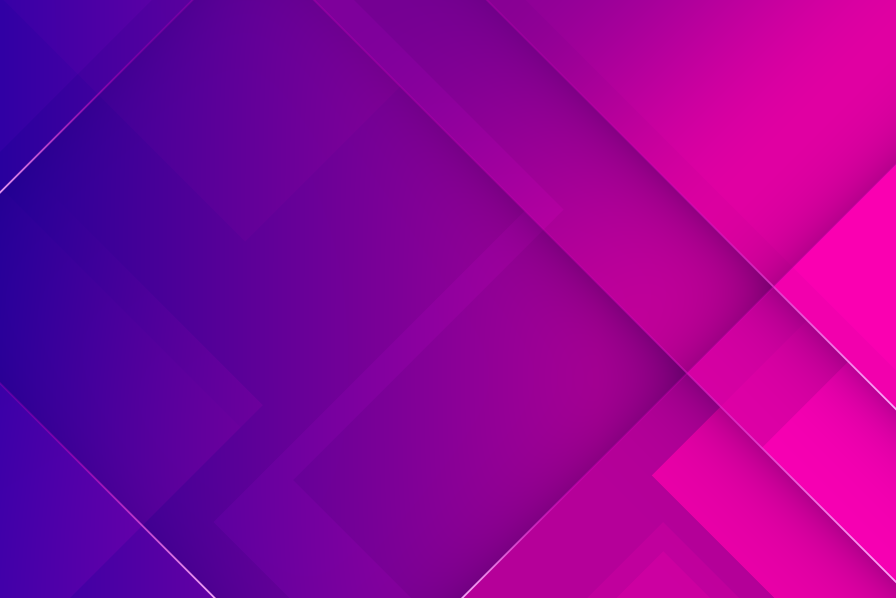
Give the GLSL for this background, as a Shadertoy shader.

```glsl
// Diagonal translucent panels with soft shadows and glowing edges, from indigo to hot pink.

// Antialiased step: 1 where d > 0
float inside(float d) {
    float blur = 0.8 / iResolution.y;
    return smoothstep(-blur, blur, d);
}

// Coverage of the band lo < x < hi
float band(float x, float lo, float hi) {
    return inside(x - lo) * inside(hi - x);
}

// Darkening that fades with the distance from a panel edge and spares some blue
vec3 shadow(float d, float strength) {
    return 1.0 - strength * vec3(1.0, 1.0, 0.7) * inside(d) * exp(-max(d, 0.0) / 0.07);
}

// Thin bright edge: magenta where dim, nearly white where strong
vec3 addEdge(vec3 color, float d, float glow) {
    float width = max(0.0036, 1.5 / iResolution.y);
    float line = 1.0 - smoothstep(0.2 * width, width, abs(d));
    vec3 tint = mix(vec3(0.85, 0.0, 0.75), vec3(1.0, 0.7, 1.0), glow * glow);
    return mix(color, tint, line * (0.25 + 0.65 * glow));
}

void mainImage(out vec4 fragColor, in vec2 fragCoord) {
    vec2 p = fragCoord / iResolution.y;
    p.y = 1.0 - p.y;
    float u = p.x + p.y; // constant along rising diagonals
    float v = p.x - p.y; // constant along falling diagonals

    // Horizontal base gradient
    vec3 color = mix(vec3(0.14, 0.0, 0.6), vec3(0.67, 0.0, 0.59), clamp(p.x, 0.0, 1.0));

    // Faint squares over the base
    color += vec3(0.025, 0.0, 0.005) * inside(0.814 - u) * inside(v - 0.006);
    color += vec3(0.05, 0.0, 0.015) * inside(1.117 - u) * inside(-0.238 - v)
           * smoothstep(0.3, 1.1, u);
    color += vec3(0.015, 0.0, 0.005) * inside(1.117 - u) * inside(-0.3125 - v);

    // Lower left and upper left corners
    color += vec3(0.055, 0.0, 0.045) * inside(-0.641 - v);
    color += vec3(0.02, 0.0, 0.02) * inside(0.322 - u);
    color += vec3(0.03, 0.0, 0.025) * inside(0.254 - u);

    // Upper right panels
    vec3 middlePanel = mix(vec3(0.46, 0.0, 0.58), vec3(0.78, 0.0, 0.61), smoothstep(0.6, 1.75, u));
    vec3 topPanel = mix(vec3(0.53, 0.0, 0.58), vec3(0.87, 0.0, 0.63), smoothstep(0.8, 1.6, u));
    topPanel += vec3(0.02, 0.0, 0.01) * inside(v - 0.879);
    color = mix(color, middlePanel, inside(v - 0.525));
    color = mix(color, topPanel, inside(v - 0.814));

    // Lower right panel, brighter across each falling edge
    vec3 corner = vec3(0.71, 0.0, 0.6);
    corner = mix(corner, vec3(0.92, 0.0, 0.66), inside(u - 1.885) * inside(v - 0.295));
    vec3 cornerMiddle = vec3(0.84, 0.0, 0.64) + vec3(0.03, 0.0, 0.01) * inside(u - 1.885)
                      + vec3(0.1, 0.0, 0.05) * inside(u - 2.023);
    corner = mix(corner, cornerMiddle, inside(v - 0.525));
    corner = mix(corner, vec3(0.95, 0.0, 0.68), inside(v - 0.814));
    corner += vec3(0.03, 0.0, 0.015) * inside(v - 0.879);
    corner += vec3(0.045, 0.0, 0.015) * inside(u - 1.982) * inside(0.236 - v);
    corner += vec3(0.045, 0.0, 0.015) * inside(u - 2.031) * inside(0.1875 - v);
    color = mix(color, corner, inside(u - 1.773));

    // Translucent frame: left arm, long rising arm and upper arm
    float frame = max(band(u, 1.23, 1.293) * band(v, -0.516, 0.592),
                      band(v, -0.516, -0.3125) * inside(u - 1.23));
    frame = max(frame, band(v, 0.525, 0.592) * inside(1.293 - u));
    color += vec3(0.035, 0.0, 0.03) * frame * inside(1.773 - u);

    // Soft shadows beside the main edges
    float depth = smoothstep(0.5, 1.6, u);
    color *= shadow(0.814 - v, 0.08 + 0.17 * depth);
    color *= shadow(0.525 - v, 0.08 + 0.17 * depth);
    color *= shadow(1.773 - u, 0.2);
    color *= shadow(u - 0.322, 0.07);
    color *= shadow(v + 0.641, 0.07);

    // Glowing edges
    color = addEdge(color, v - 0.814, smoothstep(1.1, 2.2, u));
    color = addEdge(color, v - 0.525, smoothstep(1.2, 2.5, u));
    color = addEdge(color, v + 0.641, smoothstep(0.6, 1.4, u));
    color = addEdge(color, u - 0.322, smoothstep(0.25, -0.4, v));
    color = addEdge(color, u - 1.773, smoothstep(0.35, -0.25, v));

    fragColor = vec4(clamp(color, 0.0, 1.0), 1.0);
}
```
